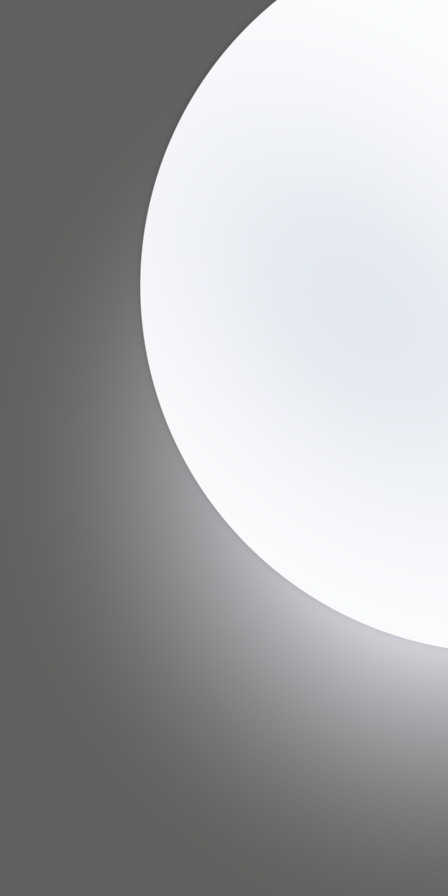
Write a Shadertoy shader that draws this background.

```glsl
const vec3 BACKDROP = vec3(0.382, 0.382, 0.380);
const vec3 GLOW_TINT = vec3(1.02, 1.035, 1.09);
const vec3 DISK_WHITE = vec3(0.992, 0.993, 0.998);
const vec3 DISK_SHADE = vec3(0.100, 0.083, 0.062);

float circleDistance(vec2 p, vec2 center, float radius) {
    return length(p - center) - radius;
}

// Soft light that fades to nothing at the given radius
float radialGlow(vec2 p, vec2 center, float radius, float falloff) {
    return pow(max(1.0 - length(p - center) / radius, 0.0), falloff);
}

// Gaussian spot stretched along a unit axis
float stretchedSpot(vec2 p, vec2 center, vec2 axis, vec2 spread) {
    vec2 offset = p - center;
    vec2 local = vec2(dot(offset, axis), dot(offset, vec2(-axis.y, axis.x)));
    local /= spread;
    return exp(-0.5 * dot(local, local));
}

vec3 backgroundColor(vec2 p, float diskDistance) {
    float glow = radialGlow(p, vec2(1.042, 0.958), 1.042, 1.68);
    float rimShadow = 0.07 * exp(-max(diskDistance, 0.0) / 0.005);
    return BACKDROP + GLOW_TINT * glow - rimShadow;
}

vec3 diskColor(vec2 p) {
    vec2 diagonal = normalize(vec2(1.0, -1.0));
    float shade = stretchedSpot(p, vec2(0.807, 1.310), diagonal, vec2(0.41, 0.265));
    return DISK_WHITE - DISK_SHADE * shade;
}

void mainImage(out vec4 fragColor, in vec2 fragCoord) {
    // One unit is the canvas width; the height spans two units
    vec2 p = fragCoord / iResolution.xy * vec2(1.0, 2.0);
    float edgeWidth = 1.0 / iResolution.x;

    float diskDistance = circleDistance(p, vec2(1.133, 1.362), 0.820);
    float coverage = 1.0 - smoothstep(-edgeWidth, edgeWidth, diskDistance);

    vec3 color = mix(backgroundColor(p, diskDistance), diskColor(p), coverage);
    fragColor = vec4(clamp(color, 0.0, 1.0), 1.0);
}
```
